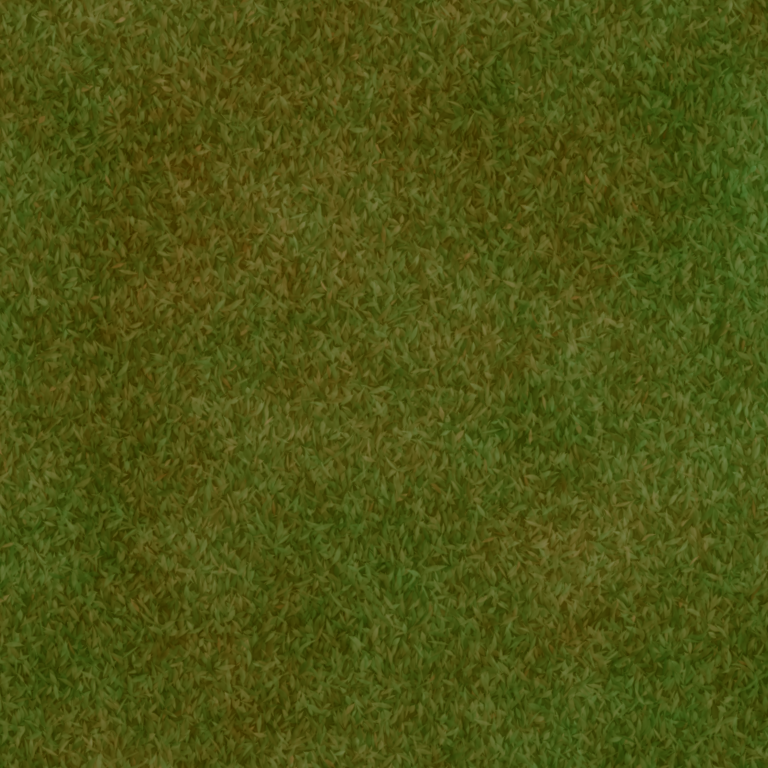
Reproduce this texture procedurally as a Shadertoy shader.

```glsl
// Short, matted grass seen from above: layers of small soft leaf blades are
// scattered over a jittered grid, each with its own lean, tone and shadow.
// Tone and warmth are tracked as numbers and turned into olive colour last.

const int   LAYERS       = 8;
const float CELLS        = 56.0;    // grid cells per canvas height
const vec2  HALF_LENGTH  = vec2(0.30, 0.78);  // shortest, longest, in cells
const vec2  HALF_WIDTH   = vec2(0.09, 0.21);  // thinnest, widest, in cells
const float EDGE         = 0.10;    // softness of blade edges, in cells
const float LEAN         = 1.35;    // largest tilt from upright, radians
const float BLADE_COVER  = 0.85;
const float BLADE_TONES  = 1.65;    // half range of tone between blades
const float SHADOW       = 0.45;
const float TONE_BIAS    = 0.45;    // makes up for the shadows
const float PATCH_TONE   = 2.2;
const float GRAIN_TONE   = 1.3;
const float STRAW_SHARE  = 0.025;

const vec3 OLIVE      = vec3(0.320, 0.350, 0.090);
const vec3 TONE_STEP  = vec3(0.047, 0.047, 0.047);
const vec3 TONE_CURVE = vec3(0.001, 0.000, 0.006);
const vec3 WARM_STEP  = vec3(0.032, -0.014, -0.006);

float hash(vec2 p)
{
    return fract(sin(dot(p, vec2(127.1, 311.7))) * 43758.5453);
}

float noise(vec2 p)
{
    vec2 i = floor(p), f = fract(p);
    f = f * f * (3.0 - 2.0 * f);
    return mix(mix(hash(i), hash(i + vec2(1, 0)), f.x),
               mix(hash(i + vec2(0, 1)), hash(i + vec2(1, 1)), f.x), f.y);
}

// Broad mottling, centred on zero
float patches(vec2 p)
{
    return 0.5 * noise(p) + 0.3 * noise(p * 2.3 + 17.0)
         + 0.2 * noise(p * 5.1 + 41.0) - 0.5;
}

// Signed distance to a pointed leaf lying along y
float leafDistance(vec2 p, float halfLength, float halfWidth)
{
    float along = clamp(p.y / halfLength, -1.0, 1.0);
    float taper = halfWidth * (1.0 - along * along);
    return max(abs(p.x) - taper, abs(p.y) - halfLength);
}

// Paints one blade over ground, which holds (tone, warmth)
vec2 paintBlade(vec2 ground, vec2 p, vec2 seed)
{
    float angle = LEAN * (hash(seed + 3.1) + hash(seed + 5.7) - 1.0) * 1.3;
    float halfLength = mix(HALF_LENGTH.x, HALF_LENGTH.y, hash(seed + 7.3));
    float halfWidth = mix(HALF_WIDTH.x, HALF_WIDTH.y, hash(seed + 11.9));
    float c = cos(angle), s = sin(angle);
    vec2 q = vec2(c * p.x + s * p.y, c * p.y - s * p.x);
    q.x += (hash(seed + 13.3) - 0.5) * 0.5 * q.y * q.y;   // slight bend

    float d = leafDistance(q, halfLength, halfWidth);
    float cover = BLADE_COVER * (1.0 - smoothstep(-EDGE, EDGE, d));
    float shade = 1.0 - smoothstep(-EDGE, 2.2 * EDGE, d);

    float straw = step(1.0 - STRAW_SHARE, hash(seed + 17.7));
    float tone = TONE_BIAS + BLADE_TONES * (2.0 * hash(seed + 19.1) - 1.0);
    tone += 0.45 * clamp(q.x / halfWidth, -1.0, 1.0);    // lit side
    tone += 0.50 * clamp(q.y / halfLength, -1.0, 1.0);   // dark root
    float warmth = 1.4 * (hash(seed + 23.9) - 0.5);
    vec2 blade = vec2(tone + 0.5 * straw, warmth + 1.5 * straw);

    ground.x -= SHADOW * shade;
    return mix(ground, blade, cover);
}

void mainImage(out vec4 fragColor, in vec2 fragCoord)
{
    vec2 uv = fragCoord / iResolution.y;
    vec2 turf = vec2(-1.6, 0.3);   // dark gaps below the blades

    // Blades, from the lowest layer up
    for (int layer = 0; layer < LAYERS; layer++)
    {
        float k = float(layer);
        vec2 p = uv * CELLS + vec2(0.37, 0.71) * k + 9.0 * k;
        vec2 cell = floor(p);
        for (int y = -1; y <= 1; y++)
        for (int x = -1; x <= 1; x++)
        {
            vec2 id = cell + vec2(x, y);
            vec2 seed = id + 61.0 * k;
            vec2 centre = id + vec2(hash(seed), hash(seed + 29.3));
            turf = paintBlade(turf, p - centre, seed);
        }
    }

    // Mottled light, fine grain, and drier or greener areas
    turf.x += PATCH_TONE * patches(uv * 7.0 + 3.0);
    turf.x += GRAIN_TONE * (noise(uv * vec2(210.0, 150.0)) - 0.5);
    turf.y += 3.2 * patches(uv * 4.0 + 50.0) + 0.7 * (0.5 - uv.x);
    turf.y += 1.2 * (noise(uv * 60.0 + 80.0) - 0.5);

    float tone = clamp(turf.x, -3.6, 3.2);
    vec3 colour = OLIVE + TONE_STEP * tone + TONE_CURVE * tone * tone;
    colour += WARM_STEP * turf.y;
    fragColor = vec4(clamp(colour, 0.0, 1.0), 1.0);
}
```
